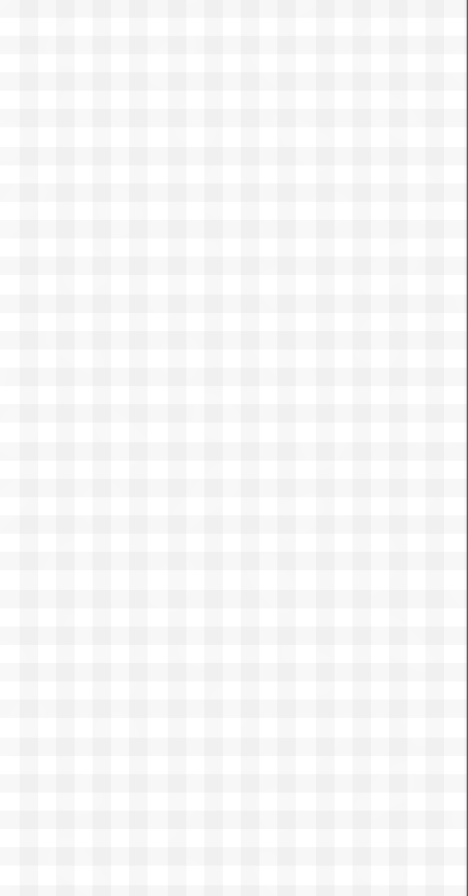
A Shadertoy shader for this pattern:

```glsl
// Pale grey gingham: two sets of translucent bands cross on white.
// Each band is a smoothed box distance in a repeated cell; spacing drifts
// slightly in groups of four, and layered sines add a faint woven tone.

const vec2  REPEATS      = vec2(12.63, 24.27);  // cells across and down
const vec2  PHASE        = vec2(0.53, -0.02);   // first band, from the top left
const vec2  GROUP_DRIFT  = vec2(0.016, 0.011);  // tightening per band, in cells
const float GROUP_SIZE   = 4.0;
const float BAND_WIDTH   = 0.5;                 // share of a cell
const float BAND_SHADE   = 0.029;               // darkening by one band
const float WEAVE_SHADE  = 0.0015;
const vec3  PAPER_COLOR  = vec3(0.999);
const vec3  BORDER_COLOR = vec3(0.36);
const float BORDER_WIDTH = 0.0028;              // share of the canvas width

// Coverage of the vertical (x) and horizontal (y) bands.
vec2 bandCoverage(vec2 cellPos, vec2 pixel) {
    vec2 index = floor(cellPos + 0.25);
    vec2 local = cellPos - index + GROUP_DRIFT * mod(index, GROUP_SIZE);
    vec2 dist = abs(local - 0.5 * BAND_WIDTH) - 0.5 * BAND_WIDTH;
    return clamp(0.5 - dist / pixel, 0.0, 1.0);
}

// Slow, uneven tone from layered sines, roughly -1 to 1.
float weaveTone(vec2 q) {
    float tone = sin(q.x * 2.3 + 1.7 * sin(q.y * 0.9));
    tone += 0.6 * sin(q.y * 3.1 + 1.3 * sin(q.x * 1.4));
    return tone / 1.6;
}

void mainImage(out vec4 fragColor, in vec2 fragCoord) {
    vec2 uv = fragCoord / iResolution.xy;
    uv.y = 1.0 - uv.y;

    // Crossed bands
    vec2 cellPos = uv * REPEATS - PHASE;
    vec2 bands = bandCoverage(cellPos, REPEATS / iResolution.xy);
    float layers = bands.x + bands.y;
    vec3 color = PAPER_COLOR - BAND_SHADE * layers;

    // Faint tone in the dyed threads
    color -= WEAVE_SHADE * weaveTone(cellPos) * min(layers, 1.0);

    // Thin border on the right
    float border = clamp((uv.x - 1.0 + BORDER_WIDTH) * iResolution.x + 0.5, 0.0, 1.0);
    color = mix(color, BORDER_COLOR, border);

    fragColor = vec4(color, 1.0);
}
```
